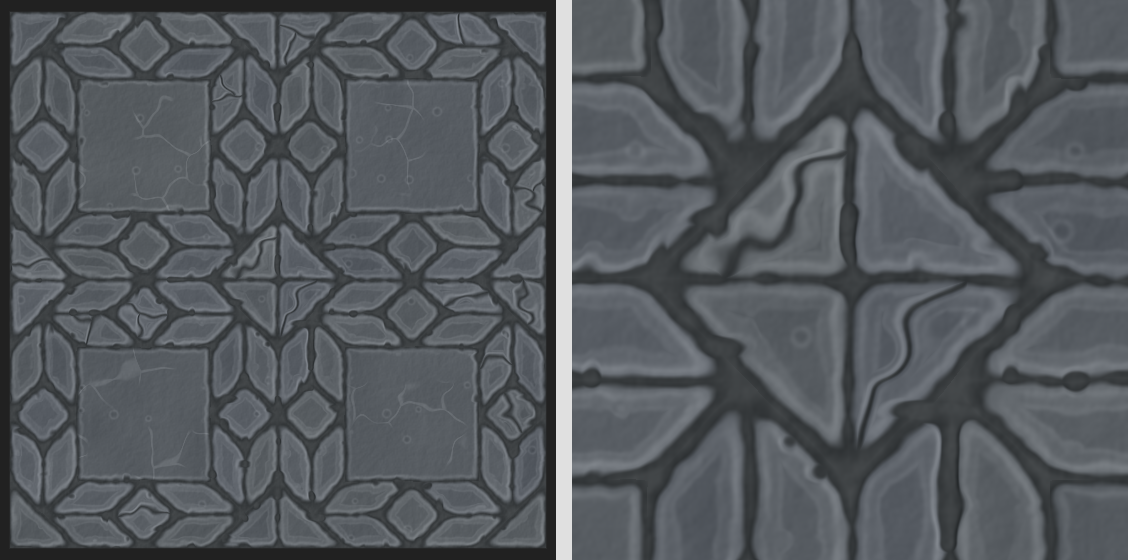
Left, the full canvas; right, a detail of the centre.
Reproduce this pattern procedurally as a WebGL 2 fragment shader.

```glsl
#version 300 es
precision highp float;
uniform vec2 u_resolution;
out vec4 fragColor;

float hash(vec2 p) {
  vec3 h = fract(p.xyx * vec3(0.1031, 0.1030, 0.0973));
  h += dot(h, h.yzx + 33.33);
  return fract((h.x + h.y) * h.z);
}

float noise(vec2 p) {
  vec2 i = floor(p), f = fract(p);
  f = f * f * (3.0 - 2.0 * f);
  return mix(mix(hash(i), hash(i + vec2(1, 0)), f.x),
             mix(hash(i + vec2(0, 1)), hash(i + vec2(1, 1)), f.x), f.y);
}

// Depth inside a stone; each tile spans 8 units. kind: 0 slab, 1 corner, 2 diamond, 3-4 strips
float stone(vec2 p, out float id, out float kind) {
  p += 0.07 * (vec2(noise(p * 2.3), noise(p * 2.3 + 40.0)) - 0.5);
  vec2 tile = floor(p / 8.0), l = p - 8.0 * tile - 4.0, q = abs(l);
  float steep = step(q.x, q.y);
  vec2 s = steep > 0.5 ? l.yx : l;
  float a = abs(s.x), b = abs(s.y), diag = 0.7071, gap = 0.05;
  vec2 side = step(0.0, s), local = vec2(a, b);
  vec4 e = vec4(9.0);
  if (a < 2.0) {
    kind = 0.0; side = vec2(0.0); steep = 0.0;
    e.xy = 2.0 - q;
  } else if (a + b > 6.0) {
    kind = 1.0; side = step(0.0, l); steep = 0.0;
    e.xyz = vec3(4.0 - q, (a + b - 6.0) * diag - gap);
    local = q - 3.35;
  } else if (abs(a - 3.0) + b < 1.0) {
    kind = 2.0; side.y = 0.0;
    vec2 m = vec2(a - 3.0, s.y);
    e = (1.0 - vec4(m.x + m.y, m.x - m.y, m.y - m.x, -m.x - m.y)) * diag - gap;
    local = m;
  } else if (a < 3.0) {
    kind = 3.0;
    e = vec4(a - 2.0, 3.0 - a, vec2(b - a + 2.0, a - b) * diag - gap);
    local -= vec2(2.5, 1.5);
  } else {
    kind = 4.0;
    e = vec4(4.0 - a, a - 3.0, vec2(a + b - 4.0, 6.0 - a - b) * diag - gap);
    local -= vec2(3.5, 1.5);
  }
  id = hash(tile * 17.0 + vec2(kind * 5.0 + side.x, side.y * 3.0 + steep * 7.0) + 51.0);

  // Rounded outline with worn edges
  float r = kind < 0.5 ? 0.15 : 0.3;
  float m = min(min(e.x, e.y), min(e.z, e.w));
  float d = max(m - r, 0.0) + r - length(max(r - e, 0.0)) - 0.045;
  d += 0.05 * (noise(p * 6.0) - 0.5) - 0.09 * smoothstep(0.72, 0.95, noise(p * 3.1 + 9.0));

  // Some small stones are split, a few of them into three
  if (kind > 0.5 && fract(id * 37.0) < 0.17) {
    float turn = id * 251.0;
    vec2 dir = vec2(cos(turn), sin(turn));
    vec2 cut = vec2(dot(local, dir), dot(local, vec2(-dir.y, dir.x)));
    cut += 0.5 * (vec2(noise(p * 2.7 + 70.0), noise(p * 2.7 + 90.0)) - 0.5);
    d = min(d, abs(cut.x) - 0.035);
    if (cut.x > 0.0 && fract(id * 91.0) < 0.5) d = min(d, abs(cut.y) - 0.03);
  }
  return d;
}

float relief(vec2 p) {
  float id, kind;
  float d = stone(p, id, kind);
  return 0.14 * smoothstep(-0.03, 0.13, d) + 0.07 * noise(p * 4.0)
       + 0.045 * noise(p * 9.0) + 0.022 * noise(p * 20.0);
}

// Network of hairline veins, broken up by a noise mask
float veins(vec2 p) {
  vec2 w = p * 0.75 + 0.35 * vec2(noise(p * 2.0), noise(p * 2.0 + 31.0));
  vec2 cell = floor(w);
  float near = 9.0, next = 9.0;
  for (int k = 0; k < 9; k++) {
    vec2 c = cell + vec2(k % 3 - 1, k / 3 - 1);
    float t = length(c + vec2(hash(c), hash(c + 57.0)) - w);
    next = min(next, max(near, t));
    near = min(near, t);
  }
  return (1.0 - smoothstep(0.015, 0.065, next - near)) * smoothstep(0.52, 0.68, noise(p * 0.8 + 14.0));
}

// Shallow pits: x is the raised ring, y the hollow
vec2 pits(vec2 p) {
  vec2 c = floor(p / 0.9), f = fract(p / 0.9) - 0.5;
  f -= 0.45 * (vec2(hash(c + 3.0), hash(c + 8.0)) - 0.5);
  float r = mix(0.08, 0.14, hash(c + 21.0)), t = length(f);
  return step(hash(c + 5.0), 0.2) * vec2(exp(-pow((t - r) / 0.04, 2.0)), 1.0 - smoothstep(0.0, r, t));
}

void main() {
  float size = min(u_resolution.x, u_resolution.y);
  vec2 p = (gl_FragCoord.xy - 0.5 * u_resolution) / size * 16.59;
  float px = 16.59 / size, id, kind;
  float d = stone(p, id, kind);
  float slab = 1.0 - step(0.5, kind);

  // Stone face, pale rim and the wavy inner contour
  float tone = 0.352 + 0.03 * (id - 0.5) + 0.03 * (noise(p * 0.9) - 0.5);
  float contour = 0.24 + 0.12 * (noise(p * 1.8 + 25.0) - 0.5);
  float band = 1.0 - smoothstep(contour - 0.04, contour + 0.05, d);
  float ring = exp(-pow((d - contour) / 0.035, 2.0));
  tone += (1.0 - slab) * (0.032 * band + 0.04 * ring * (0.4 + 0.6 * fract(id * 13.0)));
  tone += 0.06 * exp(-pow((d - 0.085) / 0.05, 2.0)) * (0.5 + noise(p * 2.0 + 60.0));
  if (kind < 0.5) tone += 0.065 * veins(p);
  vec2 pit = pits(p) * smoothstep(0.1, 0.25, d);
  tone += 0.045 * pit.x - 0.025 * pit.y;
  vec3 face = tone + vec3(-0.02, 0.0, 0.016 + 0.012 * fract(id * 7.0));

  // Joints, darkest beside the stones
  float joint = 0.215 + 0.05 * smoothstep(0.02, 0.15, -d) + 0.03 * (noise(p * 7.0) - 0.5);
  vec3 color = mix(joint + vec3(-0.01, 0.004, 0.012), face, smoothstep(-0.02 - px, 0.03 + px, d));

  // Slanting light over the relief
  float h = relief(p), o = 0.035;
  vec2 slope = vec2(relief(p + vec2(o, 0)) - h, relief(p + vec2(0, o)) - h) / o;
  color += clamp(dot(slope, vec2(-0.022, 0.014)), -0.06, 0.06);

  // Plain dark margin
  float edge = max(abs(p.x), abs(p.y)) - 8.0;
  fragColor = vec4(mix(color, vec3(0.13), smoothstep(-px, px, edge)), 1.0);
}
```
